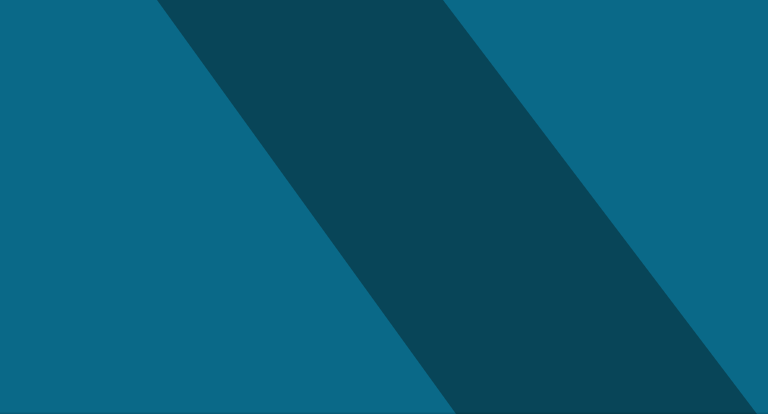
This background is drawn by a Shadertoy shader. Its source:

```glsl
// Flat teal background crossed by a broad, dark diagonal band.

const vec3 TEAL = vec3(0.039, 0.412, 0.533);
const vec3 DEEP_TEAL = vec3(0.031, 0.271, 0.345);

// Signed distance to the line from a to b, positive on its right side.
float sideOfLine(vec2 p, vec2 a, vec2 b) {
    vec2 along = normalize(b - a);
    vec2 offset = p - a;
    return offset.x * along.y - offset.y * along.x;
}

// Antialiased coverage of the positive side of a distance.
float coverage(float dist, float pixel) {
    return clamp(dist / pixel + 0.5, 0.0, 1.0);
}

void mainImage(out vec4 fragColor, in vec2 fragCoord) {
    // Canvas units: height is 1, width is the aspect ratio.
    float pixel = 1.0 / iResolution.y;
    vec2 p = fragCoord * pixel;
    vec2 canvas = vec2(iResolution.x * pixel, 1.0);

    // Band edges, each running from the bottom to the top.
    float leftEdge = sideOfLine(p, vec2(0.5938, 0.0) * canvas, vec2(0.2044, 1.0) * canvas);
    float rightEdge = sideOfLine(p, vec2(0.9857, 0.0) * canvas, vec2(0.5768, 1.0) * canvas);
    float band = coverage(leftEdge, pixel) * coverage(-rightEdge, pixel);
    vec3 color = mix(TEAL, DEEP_TEAL, band);

    // Faint shade along the bottom border.
    float border = coverage(0.0036 - p.y, pixel);
    color *= 1.0 - 0.12 * border;

    fragColor = vec4(color, 1.0);
}
```
